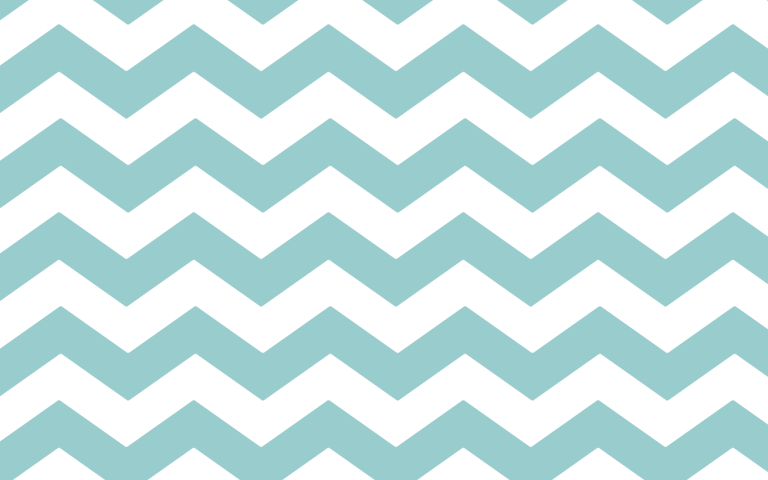
Write a Shadertoy shader that draws this pattern.

```glsl
// Triangle wave: 0 at crests, 1 at troughs, tips slightly blunted
float zigzag(float x) {
    float wave = 1.0 - abs(2.0 * fract(x / 0.2808) - 1.0);
    return clamp(wave, 0.012, 0.988);
}

// Depth below the zigzag, measured from the middle of the first band
float bandDepth(vec2 p, float shift) {
    return p.y - 0.0992 * zigzag(p.x - 0.1229 - shift) - 0.0992;
}

void mainImage(out vec4 fragColor, in vec2 fragCoord) {
    // Canvas heights, measured downward from the top edge
    vec2 p = vec2(fragCoord.x, iResolution.y - fragCoord.y) / iResolution.y;

    // Nearest band; every other one sits slightly to the right
    float row = floor(bandDepth(p, 0.0) / 0.1958 + 0.5);
    float shift = 0.0037 * mod(row, 2.0);
    float offset = bandDepth(p, shift) - 0.1958 * row;

    // Perpendicular distance to the sloping band edge
    float dist = (abs(offset) - 0.0496) * 0.8167;
    float blur = 0.75 / iResolution.y;
    float band = 1.0 - smoothstep(-blur, blur, dist);

    vec3 teal = vec3(0.60, 0.80, 0.80);
    fragColor = vec4(mix(vec3(1.0), teal, band), 1.0);
}
```
